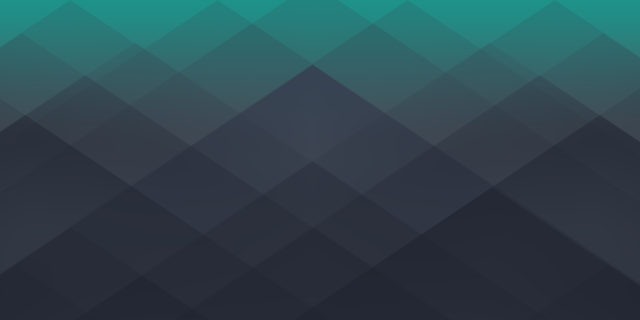
Give the GLSL for this background, as a Shadertoy shader.

```glsl
// Translucent slate peaks overlapping under a teal sky that fades to dark blue.
// Each peak is an endless downward cone, blended in turn over a vertical
// gradient; most come in pairs mirrored about an axis just left of centre.

const float SLOPE = 0.67;
const vec3 DEEP = vec3(0.12, 0.135, 0.18);

// Peaks as (distance from axis, depth of apex, opacity), in canvas heights.
const vec3 PAIRS[9] = vec3[9](
    vec3(0.000, -0.053, 0.09), vec3(0.757, 0.000, 0.17),
    vec3(0.297, 0.000, 0.17), vec3(0.189, 0.073, 0.09),
    vec3(0.909, 0.104, 0.18), vec3(0.553, 0.133, 0.15),
    vec3(0.710, 0.234, 0.28), vec3(1.055, 0.255, 0.18),
    vec3(0.898, 0.359, 0.38));

const vec3 SINGLES[7] = vec3[7](
    vec3(0.000, 0.503, 0.20), vec3(0.560, 0.586, 0.44),
    vec3(0.005, 0.711, 0.20), vec3(-0.755, 0.711, 0.26),
    vec3(-0.924, 0.828, 0.22), vec3(0.924, 0.828, 0.24),
    vec3(-0.534, 0.860, 0.34));

vec3 skyColor(float depth) {
    vec3 teal = vec3(0.105, 0.59, 0.55);
    vec3 haze = vec3(0.29, 0.33, 0.37);
    vec3 night = vec3(0.225, 0.245, 0.30);
    vec3 upper = mix(teal, haze, smoothstep(-0.08, 0.44, depth));
    return mix(upper, night, smoothstep(0.4, 1.0, depth));
}

// Slate turns darker downwards and towards the sides.
vec3 slateColor(vec2 p) {
    float shade = smoothstep(0.3, 0.65, p.y + 0.2 * abs(p.x));
    return mix(vec3(0.20, 0.25, 0.30), DEEP, shade);
}

// Opacity of one peak: crisp at its edges, thinner inside and lower down.
float peakCover(vec2 p, vec3 peak) {
    float below = p.y - peak.y;
    float dist = (below - SLOPE * abs(p.x - peak.x)) / length(vec2(1.0, SLOPE));
    float edge = 0.7 / iResolution.y;
    float fade = mix(1.0, 0.3, smoothstep(0.0, 0.5, dist))
               * mix(1.0, 0.55, smoothstep(0.0, 0.6, below));
    return peak.z * fade * smoothstep(-edge, edge, dist);
}

void mainImage(out vec4 fragColor, in vec2 fragCoord) {
    // x runs from the mirror axis, y is depth from the top edge
    vec2 p = vec2(fragCoord.x - 0.4883 * iResolution.x,
                  iResolution.y - fragCoord.y) / iResolution.y;
    vec3 color = skyColor(p.y);
    vec3 slate = slateColor(p);

    // Tall central peak in blue slate
    vec3 blue = mix(vec3(0.225, 0.25, 0.322), DEEP, smoothstep(0.5, 1.0, p.y));
    color = mix(color, blue, peakCover(p, vec3(0.0, 0.203, 0.86)));

    // Mirrored peaks, from the top down
    for (int i = 0; i < 9; i++) {
        color = mix(color, slate, peakCover(p, PAIRS[i]));
        color = mix(color, slate, peakCover(vec2(-p.x, p.y), PAIRS[i]));
    }

    // Dark foreground peaks
    for (int i = 0; i < 7; i++) {
        color = mix(color, DEEP, peakCover(p, SINGLES[i]));
    }
    fragColor = vec4(color, 1.0);
}
```
